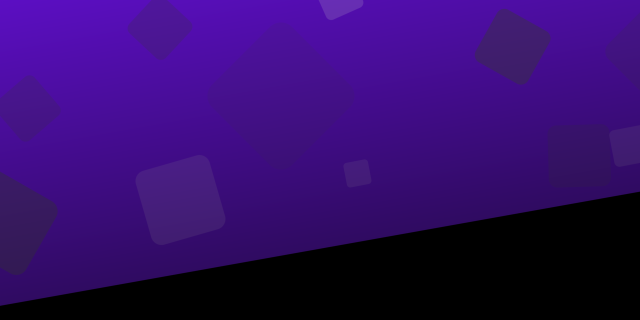
Give the GLSL for this background, as a Shadertoy shader.

```glsl
const vec3 DEEP_VIOLET = vec3(0.185, 0.043, 0.380);
const vec3 BRIGHT_VIOLET = vec3(0.360, 0.055, 0.765);
const float EDGE_START = 0.0443;
const float EDGE_SLOPE = 0.1784;
const float CORNER_RATIO = 0.28;
const int TILE_COUNT = 11;

// Tile layout: centre x, centre y, half side, angle
const vec4 TILES[TILE_COUNT] = vec4[](
    vec4(0.500, 0.914, 0.078, 0.82),
    vec4(0.878, 0.700, 0.177, 0.785),
    vec4(1.058, 1.015, 0.063, 0.42),
    vec4(1.602, 0.854, 0.094, -0.51),
    vec4(0.086, 0.661, 0.080, 0.71),
    vec4(0.016, 0.305, 0.130, -0.52),
    vec4(0.564, 0.375, 0.120, 0.28),
    vec4(1.117, 0.458, 0.039, 0.19),
    vec4(1.810, 0.513, 0.097, 0.03),
    vec4(1.969, 0.544, 0.058, 0.19),
    vec4(2.050, 0.839, 0.122, 0.785)
);

// Tile finish: grey level, opacity
const vec2 FINISHES[TILE_COUNT] = vec2[](
    vec2(0.20, 0.22), vec2(0.20, 0.10), vec2(0.80, 0.17),
    vec2(0.21, 0.42), vec2(0.20, 0.20), vec2(0.19, 0.40),
    vec2(0.55, 0.14), vec2(0.55, 0.13), vec2(0.18, 0.18),
    vec2(0.50, 0.14), vec2(0.20, 0.16)
);

vec2 rotate(vec2 p, float angle) {
    float c = cos(angle), s = sin(angle);
    return mat2(c, s, -s, c) * p;
}

float roundedSquare(vec2 p, float halfSide, float radius) {
    vec2 q = abs(p) - halfSide + radius;
    return length(max(q, 0.0)) + min(max(q.x, q.y), 0.0) - radius;
}

float coverage(float dist, float pixel) {
    return 1.0 - smoothstep(-0.7 * pixel, 0.7 * pixel, dist);
}

vec3 addTile(vec3 base, vec2 p, vec4 tile, vec2 finish, float pixel) {
    vec2 local = rotate(p - tile.xy, -tile.w);
    float dist = roundedSquare(local, tile.z, tile.z * CORNER_RATIO);
    return mix(base, vec3(finish.x), finish.y * coverage(dist, pixel));
}

void mainImage(out vec4 fragColor, in vec2 fragCoord) {
    float pixel = 1.0 / iResolution.y;
    vec2 p = fragCoord * pixel;

    // Gradient runs parallel to the slanted lower edge
    float rise = p.y - EDGE_START - EDGE_SLOPE * p.x;
    vec3 color = mix(DEEP_VIOLET, BRIGHT_VIOLET, clamp(rise / 0.956, 0.0, 1.0));

    // Translucent tiles
    for (int i = 0; i < TILE_COUNT; i++) {
        color = addTile(color, p, TILES[i], FINISHES[i], pixel);
    }

    // Black wedge below the edge
    float edgeDist = rise / length(vec2(1.0, EDGE_SLOPE));
    color *= coverage(-edgeDist, pixel);

    fragColor = vec4(color, 1.0);
}
```
